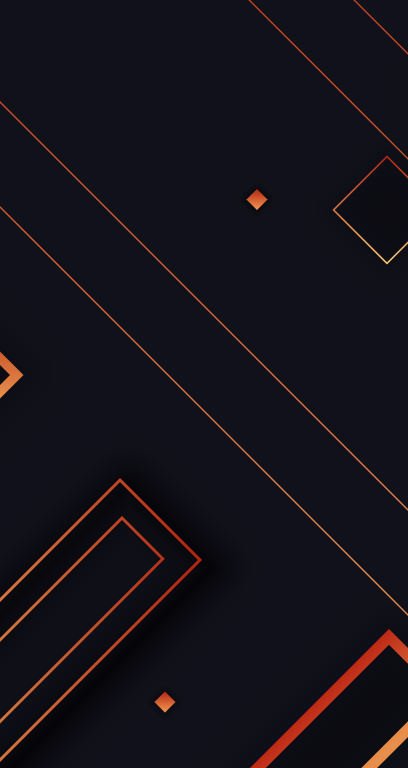
A Shadertoy shader for this background:

```glsl
const vec3 NIGHT = vec3(0.063, 0.067, 0.100);
const vec3 SHADOW = vec3(0.012, 0.010, 0.020);
const vec3 CRIMSON = vec3(0.70, 0.15, 0.08);
const vec3 EMBER = vec3(0.76, 0.26, 0.13);
const vec3 AMBER = vec3(0.91, 0.56, 0.30);
const vec3 GOLD = vec3(1.00, 0.80, 0.46);

// Turns the plane by 45 degrees; lengths grow by sqrt(2)
vec2 diagonal(vec2 p) {
    return vec2(p.x + p.y, p.x - p.y);
}

float boxDistance(vec2 q, vec2 center, vec2 halfSize) {
    vec2 d = abs(q - center) - halfSize;
    return length(max(d, 0.0)) + min(max(d.x, d.y), 0.0);
}

float diamondDistance(vec2 p, vec2 center, float radius) {
    return boxDistance(diagonal(p), diagonal(center), vec2(radius));
}

float coverage(float d, float aa) {
    return clamp(0.5 - d / aa, 0.0, 1.0);
}

// Band of the given width, just inside an outline
float innerStroke(float d, float width, float aa) {
    return coverage(abs(d + 0.5 * width) - 0.5 * width, aa);
}

vec3 castShadow(vec3 color, float d, float reach, float strength) {
    return mix(color, SHADOW, strength * (1.0 - smoothstep(-reach, reach, d)));
}

vec3 ramp(vec3 a, vec3 b, float start, float end, float x) {
    return mix(a, b, clamp((x - start) / (end - start), 0.0, 1.0));
}

vec3 drawGem(vec3 color, vec2 p, vec2 center, float aa) {
    float radius = 0.0137;
    float d = diamondDistance(p, center, radius);
    color = castShadow(color, d, 0.018, 0.8);
    vec3 tint = ramp(CRIMSON, AMBER * 1.06, radius, -radius, p.y - center.y);
    return mix(color, tint, coverage(d, aa));
}

void mainImage(out vec4 fragColor, in vec2 fragCoord) {
    vec2 p = fragCoord / iResolution.y;
    vec2 q = diagonal(p);
    float aa = 1.4142 / iResolution.y;
    vec3 color = NIGHT;

    // Two pairs of thin diagonal lines
    vec3 lineTint = ramp(EMBER, AMBER, 1.0, 0.2, p.y);
    for (int i = 0; i < 4; i++) {
        float offset = 0.7305 + 0.1367 * float(i % 2) + 0.594 * float(i / 2);
        color = mix(color, lineTint, coverage(abs(q.x - offset) - 0.0013, aa));
    }

    // Faint shade beyond the upper right edge
    color = castShadow(color, length(p - vec2(0.575, 0.87)), 0.075, 0.35);

    // Fine outlined diamond
    vec2 center = vec2(0.5039, 0.7266);
    float d = diamondDistance(p, center, 0.071);
    color = castShadow(color, d, 0.055, 0.35);
    vec3 tint = ramp(CRIMSON, GOLD, 0.071, -0.071, p.y - center.y);
    color = mix(color, tint, innerStroke(d, 0.0028, aa));

    // Heavy diamond cut by the left edge
    center = vec2(-0.040, 0.5117);
    d = diamondDistance(p, center, 0.0706);
    color = castShadow(color, d, 0.085, 0.45);
    tint = ramp(EMBER, AMBER, 0.06, -0.03, p.y - center.y);
    color = mix(color, tint, innerStroke(d, 0.0176, aa));

    // Nested long bars with a deep shadow falling to the lower right
    vec2 barCenter = vec2(0.017, -0.1146);
    vec2 barHalf = vec2(0.517, 0.1068);
    d = boxDistance(q, barCenter, barHalf);
    float shadowEdge = boxDistance(q, barCenter + vec2(0.0, 0.022), barHalf);
    color = castShadow(color, abs(shadowEdge), 0.090, 1.7);
    color = mix(color, NIGHT * 0.75, 0.35 * coverage(d, aa));
    tint = ramp(AMBER * 0.96, CRIMSON, -0.06, 0.25, p.x);
    color = mix(color, tint, innerStroke(d, 0.0055, aa));
    d = boxDistance(q, vec2(0.0, -0.1136), vec2(0.487, 0.0557));
    color = mix(color, tint, innerStroke(d, 0.0052, aa));

    // Heavy bar in the lower right corner
    d = boxDistance(q, vec2(0.0, 0.4082), vec2(0.6875, 0.0828));
    color = castShadow(color, d, 0.075, 0.4);
    tint = ramp(CRIMSON * 1.06, AMBER, 0.325, 0.480, q.y);
    color = mix(color, tint, innerStroke(d, 0.0205, aa));

    // Small solid gems
    color = drawGem(color, p, vec2(0.3346, 0.7402), aa);
    color = drawGem(color, p, vec2(0.2148, 0.0859), aa);

    fragColor = vec4(color, 1.0);
}
```
